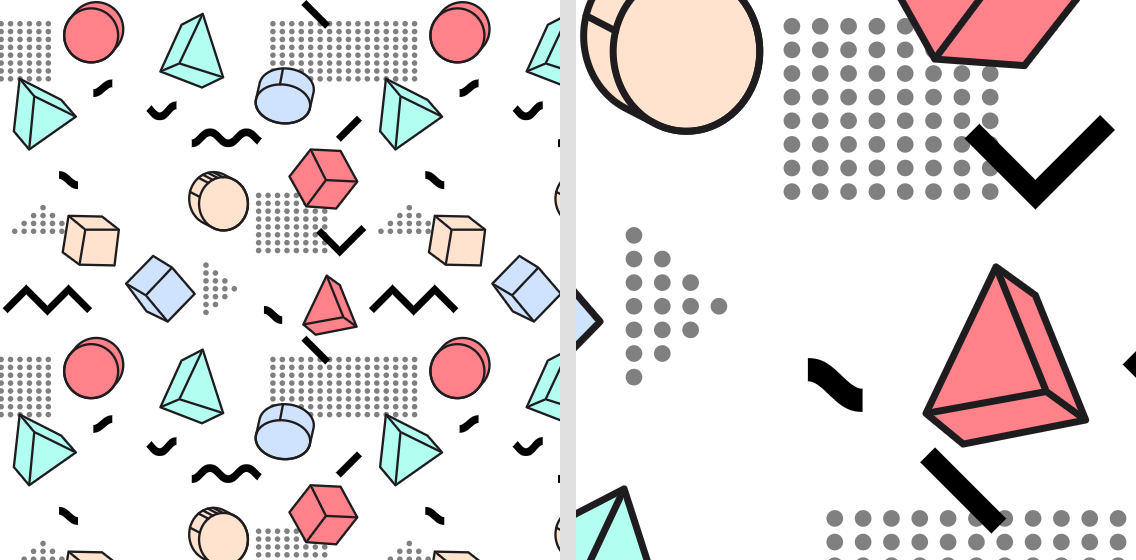
Left, the full canvas; right, a detail of the centre.
Write a Shadertoy shader that draws this pattern.

```glsl
// Repeating retro tile of outlined solids, drums, dot fields and black squiggles.

const vec2 TILE = vec2(502.3, 460.5);      // the canvas is 768 units high
const vec2 DOT_STEP = vec2(12.95, 10.8);
const float PI = 3.14159265;

vec3 canvas = vec3(1.0);
float pixel;

// Offset from the nearest repeat of an anchor
vec2 around(vec2 p, vec2 anchor) {
    return mod(p - anchor + 0.5 * TILE, TILE) - 0.5 * TILE;
}

void paint(float d, vec3 color) {
    canvas = mix(canvas, color, clamp(0.5 - d / pixel, 0.0, 1.0));
}

void outline(float d) {
    paint(abs(d) - 1.6, vec3(0.12, 0.11, 0.12));
}

// Polyhedra: three faces meeting at the origin
float quadDistance(vec2 p, vec2 a, vec2 b, vec2 c) {
    vec2 v[4] = vec2[4](vec2(0.0), a, b, c);
    float nearest = 1e6, side = 1.0;
    for (int i = 0; i < 4; i++) {
        vec2 start = v[i], end = v[(i + 1) % 4];
        vec2 e = end - start, w = p - start;
        vec2 r = w - e * clamp(dot(w, e) / max(dot(e, e), 1e-4), 0.0, 1.0);
        nearest = min(nearest, dot(r, r));
        bvec3 crossing = bvec3(p.y >= start.y, p.y < end.y, e.x * w.y > e.y * w.x);
        if (all(crossing) || all(not(crossing))) side = -side;
    }
    return side * sqrt(nearest);
}

void solid(vec2 q, vec3 color, vec2 a, vec2 b, vec2 c, vec2 d, vec2 e, vec2 f) {
    float f1 = quadDistance(q, a, b, c);
    float f2 = quadDistance(q, c, d, e);
    float f3 = quadDistance(q, e, f, a);
    paint(min(f1, min(f2, f3)) - 0.8, color);
    outline(min(abs(f1), min(abs(f2), abs(f3))));
}

// Drums: an ellipse swept along its depth
float ellipseDistance(vec2 v, vec2 radii) {
    float len = length(v);
    return (len - 1.0) * max(len, 1e-4) / max(length(v / radii), 1e-6);
}

float alongSegment(vec2 q, vec2 e) {
    return clamp(dot(q, e) / dot(e, e), 0.0, 1.0);
}

void drum(vec2 q, vec2 depth, vec2 radii, float tilt, vec3 color) {
    mat2 turn = mat2(cos(tilt), -sin(tilt), sin(tilt), cos(tilt));
    vec2 v = turn * q / radii, sweep = turn * depth / radii;
    v.y = (-sin(tilt) * q.x + cos(tilt) * q.y) / radii.y;
    float body = ellipseDistance(v - sweep * alongSegment(v, sweep), radii);
    paint(body, color);
    outline(body);
    outline(ellipseDistance(v, radii));
}

void rimLine(vec2 q, vec2 depth) {
    outline(length(q - depth * alongSegment(q, depth)));
}

// Black strokes
void bar(vec2 q, vec2 dir, float halfLength) {
    dir = normalize(dir);
    paint(max(abs(dot(q, dir)) - halfLength, abs(q.x * dir.y - q.y * dir.x) - 4.8), vec3(0.0));
}

void zigzag(vec2 q, float peak, float arm) {
    float u = abs(q.x) - peak;
    float band = abs(abs(u) - q.y) * 0.7071 - 4.8;
    paint(max(band, (u + q.y - 2.0 * arm) * 0.7071), vec3(0.0));
}

void wave(vec2 q, float halfPeriod, float height, float len) {
    float k = PI / halfPeriod;
    float band = abs(q.y - height * cos(k * q.x)) / length(vec2(1.0, height * k * sin(k * q.x)));
    vec2 tangent = normalize(vec2(1.0, -height * k * sin(k * len)));
    float cap = dot(q - vec2(len, height * cos(k * len)), tangent);
    paint(max(band - 5.3, max(-q.x, cap)), vec3(0.0));
}

void dots(vec2 q, vec2 first, vec2 last) {
    vec2 cell = clamp(round(q / DOT_STEP), first, last);
    paint(length(q - cell * DOT_STEP) - 3.8, vec3(0.5));
}

void mainImage(out vec4 fragColor, in vec2 fragCoord) {
    pixel = 768.0 / iResolution.y;
    vec2 p = vec2(fragCoord.x, iResolution.y - fragCoord.y) * pixel;
    vec3 red = vec3(1.0, 0.51, 0.54), teal = vec3(0.70, 1.0, 0.95);
    vec3 blue = vec3(0.81, 0.89, 1.0), peach = vec3(1.0, 0.89, 0.81);

    // Dot fields: two blocks, two triangles
    dots(around(p, vec2(374.3, 32.5)), vec2(0), vec2(15, 7));
    dots(around(p, vec2(354.7, 268)), vec2(0), vec2(7));
    vec2 q = around(p, vec2(59, 284.8));
    float row = clamp(round(q.y / DOT_STEP.y), 0.0, 3.0);
    dots(q, vec2(-row, 0), vec2(row, 3));
    q = around(p, vec2(282.5, 396));
    float column = clamp(round(q.x / DOT_STEP.x), 0.0, 3.0);
    dots(q, vec2(0, column - 3.0), vec2(3, 3.0 - column));

    // Bars, zigzags and squiggles
    bar(around(p, vec2(433, 19.7)), vec2(1, 1), 23.0);
    bar(around(p, vec2(478.5, 176.5)), vec2(1, -1), 20.5);
    q = around(p, vec2(466, 345));
    zigzag(vec2(q.x, -q.y), 0.0, 31.0 + 2.0 * sign(q.x));
    zigzag(around(p, vec2(65, 397)), 29.0, 29.0);
    wave(around(p, vec2(263, 189)), 25.0, 7.5, 93.0);
    wave(around(p, vec2(242, 152)) * vec2(-1, 1), 23.0, -7.5, 38.0);
    wave(around(p, vec2(128, 121)), 26.0, 6.7, 26.0);
    wave(around(p, vec2(81, 247)), 26.0, -7.0, 26.0);
    wave(around(p, vec2(362, 432)), 25.0, -7.0, 25.0);

    // Drums
    drum(around(p, vec2(125, 48.5)), vec2(7, -8.5), vec2(37), 0.0, red);
    drum(around(p, vec2(388, 142.5)), vec2(5, -22), vec2(37.5, 26.5), 0.12, blue);
    rimLine(around(p, vec2(384, 115.5)), vec2(4, -21));
    q = around(p, vec2(306.5, 279.5));
    drum(q, vec2(-13.5, -7), vec2(33.5, 36.5), 0.0, peach);
    for (int i = 0; i < 5; i++) {
        float angle = i == 0 ? 3.4 : 3.83 + 0.215 * float(i);
        rimLine(q - vec2(33.5, 36.5) * vec2(cos(angle), sin(angle)), vec2(-13.5, -7));
    }

    // Cubes
    solid(around(p, vec2(447, 247)), red, vec2(-21, -42), vec2(20, -40), vec2(43, 2), vec2(14, 39), vec2(-27, 36), vec2(-50, -5));
    solid(around(p, vec2(117, 315)), peach, vec2(-23, -19), vec2(23, -18), vec2(46, 0), vec2(40, 49), vec2(-8, 48), vec2(-31, 31));
    solid(around(p, vec2(200, 405)), blue, vec2(36, -38), vec2(67, -2), vec2(30, 36), vec2(1, 22), vec2(-27, -16), vec2(10, -54));
    // Pyramids
    solid(around(p, vec2(246, 87)), teal, vec2(32, -68), vec2(60, 19), vec2(60, 19), vec2(31, 33), vec2(-26, 11), vec2(3, -53));
    solid(around(p, vec2(47, 132)), teal, vec2(-20, -24), vec2(37, 5), vec2(57, 28), vec2(57, 28), vec2(-7, 73), vec2(-28, 48));
    solid(around(p, vec2(471, 435)), red, vec2(-23, -57), vec2(-5, -44), vec2(18, 13), vec2(-38, 24), vec2(-55, 10), vec2(-55, 10));

    fragColor = vec4(canvas, 1.0);
}
```
